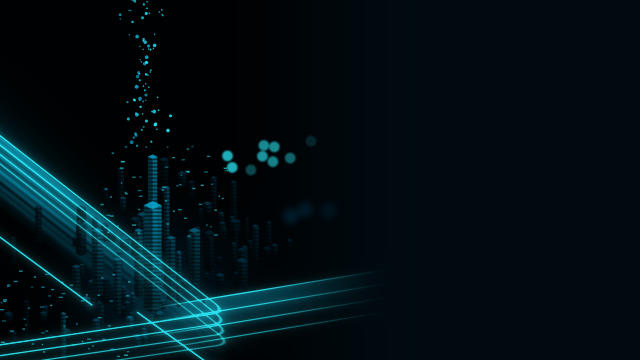
Write a Shadertoy shader that draws this background.

```glsl
// A glowing night city of translucent blocks, crossed by light trails that
// run down from the left, turn in hairpins and fan out to the right.
// Blocks and sparks are hashed in loops; trails are distance fields.

#define BLOCKS 100
#define SPARKS 85
#define CHIPS 110
#define TRAIL_WIDTH 0.0017
#define TRAIL_SLOPE 0.78
#define TRAIL_TOP 0.623
#define FLOOR_SPACING 0.0105

const vec3 NIGHT = vec3(0, 0.003, 0.007);
const vec3 NAVY = vec3(0.002, 0.041, 0.066);
const vec3 STEEL = vec3(0, 0.2, 0.3);
const vec3 TEAL = vec3(0.02, 0.45, 0.56);
const vec3 CYAN = vec3(0.15, 0.84, 0.89);

float pixel; // size of one pixel in canvas heights

vec4 hash4(float n) {
  return fract(sin(n * vec4(12.99, 78.23, 37.72, 93.97) + 1.7) * 43758.5);
}

float corner(vec2 cell, vec2 offset) {
  float a = 6.2832 * fract(sin(dot(cell, vec2(127.1, 311.7))) * 43758.5);
  return dot(vec2(cos(a), sin(a)), offset);
}

float gradientNoise(vec2 p) {
  vec2 i = floor(p), f = p - i, u = f * f * (3.0 - 2.0 * f), e = vec2(1, 0);
  return mix(mix(corner(i, f), corner(i + e, f - e), u.x),
    mix(corner(i + e.yx, f - e.yx), corner(i + 1.0, f - 1.0), u.x), u.y);
}

float cover(float d) { return clamp(0.5 - d / pixel, 0.0, 1.0); }

float glowLine(float d) {
  d = abs(d);
  return cover(d - TRAIL_WIDTH) + 0.28 * exp(-d * 110.0);
}

float segment(vec2 p, vec2 a, vec2 b) {
  b -= a;
  p -= a;
  return length(p - b * clamp(dot(p, b) / dot(b, b), 0.0, 1.0));
}

float smoothMax(float a, float b, float k) {
  float h = max(k - abs(a - b), 0.0);
  return max(a, b) + h * h * 0.25 / k;
}

void addLight(inout vec3 col, vec3 light) { col += light * (1.0 - col); }

// Block: x and y of its foot, half width, height
void addBlock(inout vec3 col, vec2 p, vec4 block, float light) {
  vec2 q = p - block.xy;
  float w = block.z, h = block.w, bevel = 0.45 * max(w - abs(q.x), 0.0);
  float mask = cover(abs(q.x) - w) * cover(q.y - h - bevel) * cover(-q.y - bevel);
  float face = mix(0.5, 1.0, smoothstep(-pixel, pixel, q.x));
  float floors = 0.72 + 0.28 * sin(6.2832 * q.y / FLOOR_SPACING);
  float shade = face * floors * mix(0.35, 1.0, clamp(q.y / h, 0.0, 1.0));
  shade = mix(shade, 1.25, smoothstep(-pixel, pixel, q.y - h + bevel));
  col = mix(col, mix(STEEL, TEAL, light) * shade * (0.35 + light), mask * 0.78);
}

void main_city(inout vec3 col, vec2 p) {
  // Scattered blocks, brightest near the centre
  for (int i = 0; i < BLOCKS; i++) {
    vec4 h = hash4(float(i) + 3.0), g = hash4(float(i) + 211.0);
    float x = 0.42 + 0.41 * (h.x + h.y - 1.0), away = abs(x - 0.43);
    float y = mix(0.03 + 0.18 * smoothstep(0.45, 0.7, x), 0.53 - 0.6 * away, h.z);
    vec4 block = vec4(x, y, 0.005 + 0.01 * g.x, 0.02 + 0.085 * g.y * g.y);
    addBlock(col, p, block, (0.1 + 0.7 * g.z) * exp(-away * 3.0) * (1.1 - y));
  }
  // Landmark towers, the two-tier spire last
  vec4 towers[9] = vec4[9](
    vec4(0.463, 0.2, 0.008, 0.28), vec4(0.385, 0.18, 0.012, 0.18),
    vec4(0.54, 0.21, 0.016, 0.15), vec4(0.271, 0.18, 0.016, 0.18),
    vec4(0.475, 0.17, 0.012, 0.17), vec4(0.326, 0.13, 0.011, 0.15),
    vec4(0.176, 0, 0.007, 0.13),
    vec4(0.424, 0.14, 0.013, 0.425), vec4(0.424, 0.14, 0.025, 0.29));
  for (int i = 0; i < 9; i++) addBlock(col, p, towers[i], i > 6 ? 0.95 : 0.6);
}

void mainImage(out vec4 fragColor, in vec2 fragCoord) {
  vec2 p = fragCoord / iResolution.y;
  pixel = 1.0 / iResolution.y;

  // Night sky and city haze
  vec3 col = mix(NIGHT, NAVY, smoothstep(0.55, 1.2, p.x));
  vec2 haze = (p - vec2(0.43, 0.2)) / vec2(0.2, 0.17);
  col += STEEL * 0.4 * exp(-dot(haze, haze));

  // Blurred lights: x, y, brightness
  vec3 bokeh[12] = vec3[12](
    vec3(0.733, 0.596, 0.7), vec3(0.762, 0.592, 0.7), vec3(0.729, 0.566, 0.75),
    vec3(0.758, 0.551, 0.65), vec3(0.806, 0.561, 0.5), vec3(0.632, 0.567, 0.9),
    vec3(0.645, 0.535, 0.9), vec3(0.697, 0.528, 0.35), vec3(0.864, 0.608, 0.17),
    vec3(0.808, 0.4, 0.16), vec3(0.847, 0.418, 0.14), vec3(0.912, 0.415, 0.09));
  for (int i = 0; i < 12; i++) {
    bool far = i > 8;
    float r = far ? 0.028 : 0.015;
    float disc = smoothstep(r * 1.3, r * (far ? 0.1 : 0.65), length(p - bokeh[i].xy));
    addLight(col, (far ? vec3(0, 0.55, 0.85) : CYAN * 0.9) * disc * bokeh[i].z);
  }

  // Streaked beam on the left, dim fan on the right
  float depth = TRAIL_TOP - TRAIL_SLOPE * p.x - p.y;
  float streak = 0.62 + 0.85 * gradientNoise(vec2(depth * 65.0, p.x * 1.5));
  float band = smoothstep(-0.004, 0.008, depth) * smoothstep(0.21, 0.09, depth);
  band *= mix(1.0, 0.22, smoothstep(0.0, 0.55, p.x)) * smoothstep(0.65, 0.58, p.x);
  float halo = 0.28 * exp(-abs(depth) * 16.0) * smoothstep(0.45, 0.0, p.x);
  float fanY = (p.y - 0.075 - 0.16 * p.x) / 0.118;
  float fanFade = smoothstep(1.1, 0.65, p.x) * smoothstep(0.38, 0.62, p.x);
  float fan = smoothstep(-1.0, -0.1, fanY) * smoothstep(0.06, 0.0, fanY);
  addLight(col, TEAL * (band * streak + halo + 0.5 * fan * fanFade));

  main_city(col, p);

  // Hairpin trails and lines fanning to the right
  float trails = 0.0;
  for (float k = 0.0; k < 4.0; k++) {
    float down = (0.026 * k - depth) / 1.268;
    float back = 0.042 - 0.03 * k + 0.146 * p.x - p.y;
    trails += glowLine(smoothMax(down, back, 0.03)) * (1.0 - 0.45 * p.x) * (1.0 - 0.12 * k);
    float fanLine = p.y - 0.075 + 0.039 * k - 0.164 * p.x;
    trails += glowLine(fanLine) * fanFade * (0.85 - 0.1 * k);
  }
  trails += glowLine(segment(p, vec2(-0.1, 0.415), vec2(0.255, 0.153)));
  trails += glowLine(segment(p, vec2(0.382, 0.132), vec2(0.6, -0.025)));
  addLight(col, CYAN * min(trails, 1.0));

  // Rising sparks, pinched between two clusters
  for (int i = 0; i < SPARKS; i++) {
    vec4 h = hash4(float(i) + 401.0);
    float y = mix(0.59, 1.01, h.x);
    float spread = 0.06 + 0.04 * cos(6.2832 * (y - 0.69) / 0.27);
    vec2 spark = vec2(0.402 + spread * (h.y + h.z - 1.0), y);
    float r = mix(0.0018, 0.0055, h.w * h.w);
    addLight(col, mix(TEAL, CYAN, h.z) * cover(length(p - spark) - r));
  }

  // Lit chips above the towers and across the lower left
  for (int i = 0; i < CHIPS; i++) {
    vec4 h = hash4(float(i) + 701.0);
    vec2 chip = i % 2 == 0 ? vec2(0.27, 0.34) + h.xy * vec2(0.36, 0.26)
      : vec2(0, 0.01) + h.xy * vec2(0.36, 0.24);
    vec2 d = abs(p - chip) - vec2(0.0015 + 0.004 * h.z, 0.0018);
    addLight(col, mix(TEAL, CYAN, h.w) * 0.75 * cover(max(d.x, d.y)));
  }

  fragColor = vec4(clamp(col, 0.0, 1.0), 1);
}
```
